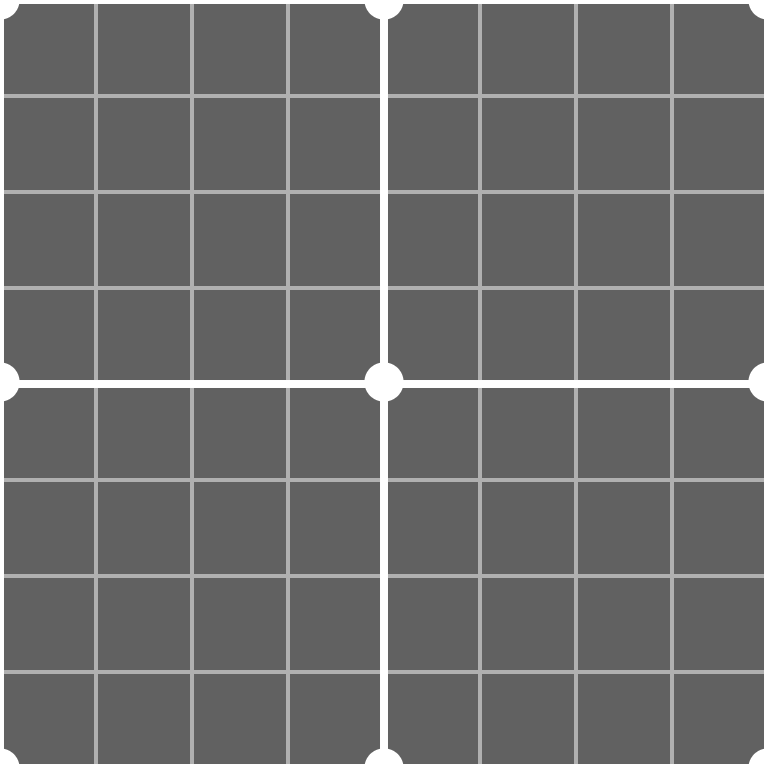
This pattern is drawn by a WebGL 2 fragment shader. Its source:

```glsl
#version 300 es
precision highp float;

#define REPEATS 2.0
#define SUBDIVISIONS 4.0
#define MAJOR_WIDTH 0.0208
#define MINOR_WIDTH 0.0104
#define DOT_RADIUS 0.0510
#define DOT_LIFT 0.0052
#define GROUND_COLOR vec3(0.38)
#define MINOR_COLOR vec3(0.69)
#define MAJOR_COLOR vec3(1.0)

uniform vec2 u_resolution;
out vec4 fragColor;

// Offset from the nearest whole-number grid point
vec2 nearestOffset(vec2 p) {
    return p - floor(p + 0.5);
}

// Signed distance to grid lines spaced 1/divisions apart
float gridDistance(vec2 p, float divisions, float width) {
    vec2 d = abs(nearestOffset(p * divisions)) / divisions;
    return min(d.x, d.y) - 0.5 * width;
}

// Signed distance to the node dots; odd rows sit slightly higher
float dotDistance(vec2 p) {
    float row = floor(p.y + 0.5);
    vec2 offset = nearestOffset(p);
    offset.y -= DOT_LIFT * mod(row, 2.0);
    return length(offset) - DOT_RADIUS;
}

// Edge coverage over one pixel
float coverage(float distanceToEdge, float pixelSize) {
    return clamp(0.5 - distanceToEdge / pixelSize, 0.0, 1.0);
}

void main() {
    vec2 cell = gl_FragCoord.xy / u_resolution * REPEATS;
    float pixelSize = REPEATS / min(u_resolution.x, u_resolution.y);

    // Fine grid
    float minorLines = gridDistance(cell, SUBDIVISIONS, MINOR_WIDTH);
    vec3 color = mix(GROUND_COLOR, MINOR_COLOR, coverage(minorLines, pixelSize));

    // Heavy grid with its dots
    float majorShape = min(gridDistance(cell, 1.0, MAJOR_WIDTH), dotDistance(cell));
    color = mix(color, MAJOR_COLOR, coverage(majorShape, pixelSize));

    fragColor = vec4(color, 1.0);
}
```
